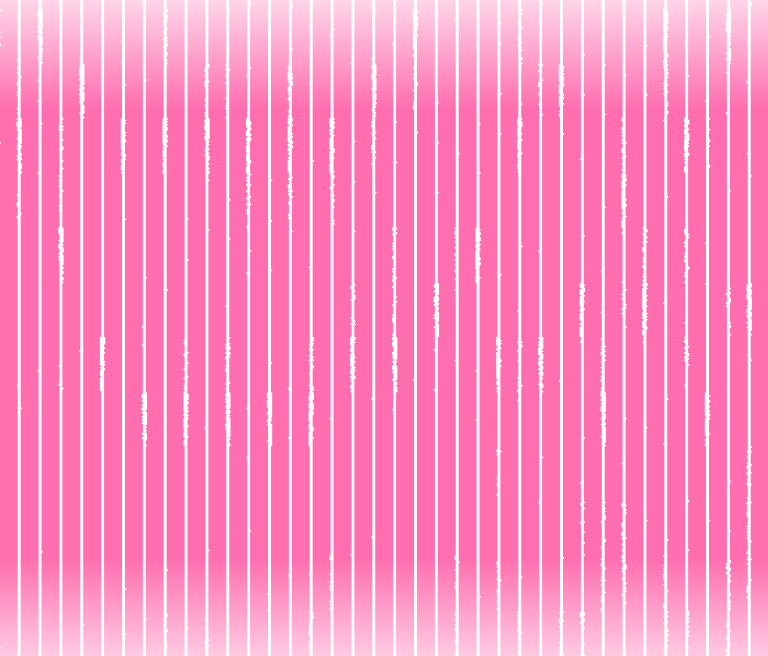
Give the GLSL for this pattern, as a WebGL 1 fragment shader.

```glsl
precision highp float;
uniform vec2 u_resolution;

#define STRIPES 36.82
#define FIRST_OFFSET 0.42
#define LINE_WIDTH 0.14
#define FRINGE 0.06
#define ROWS 12.0
#define ROW_OFFSET 0.165
#define FLECKS 438.0
#define TOP_FADE vec2(0.168, 0.72)
#define BOTTOM_FADE vec2(0.150, 0.64)
#define PINK vec3(1.0, 0.43, 0.685)
#define WHITE vec3(1.0, 0.995, 1.0)

float hash(vec2 p) {
  return fract(sin(dot(p, vec2(12.9898, 78.233))) * 43758.5453);
}

float arc(float n, float peak, float top, float fall) {
  return top - (n - peak) * (n - peak) / fall;
}

// Row, counted from the top, in which stripe n is most worn
float wornRow(float n) {
  bool odd = mod(n, 2.0) > 0.5;
  if (odd && n < 22.0) return arc(n, 10.0, 2.9, 30.0);
  if (odd && n < 32.0) return arc(n, 24.0, 6.9, 8.0);
  if (odd) return 7.5 - (n - 33.0);
  if (n < 27.0) return arc(n, 9.0, 7.9, n < 9.0 ? 15.0 : 45.0);
  return 7.9 - 1.3 * (n - 28.0);
}

// Extra width on the left and right of stripe n at one fleck
vec2 fleckWidth(float n, float fleck) {
  float rowPos = (1.0 - (fleck + 0.5) / FLECKS) * ROWS - ROW_OFFSET;
  float row = floor(rowPos);
  float along = rowPos - row;
  vec2 cell = vec2(n, row);
  float gap = abs(row - floor(wornRow(n)));
  float chance = gap < 0.5 ? 1.0 : 0.0;

  // Sparse wear next to the main patch, at the ends and on the right
  float stray = hash(cell + 3.7);
  if (gap > 0.5 && gap < 1.5 && stray < 0.25) chance = 0.35;
  float limit = n > 22.0 ? 0.22 : 0.03;
  if (row < 1.0 || row > 9.0) limit += 0.08;
  if (gap > 1.5 && stray < limit) chance = 0.3;

  // One side is nearly solid, the other thins out down the row
  vec2 density = vec2(0.95 - 0.3 * along, 0.6 * (1.0 - along));
  if (hash(cell + 9.1) > 0.6) density = density.yx;
  vec2 dice = vec2(hash(vec2(n, fleck)), hash(vec2(n + 51.3, fleck)));
  return FRINGE * step(dice, density * chance);
}

void main() {
  vec2 uv = gl_FragCoord.xy / u_resolution;

  // Pale fades at the top and bottom
  float fade = max(TOP_FADE.y * (1.0 - (1.0 - uv.y) / TOP_FADE.x),
                   BOTTOM_FADE.y * (1.0 - uv.y / BOTTOM_FADE.x));
  vec3 color = mix(PINK, WHITE, max(fade, 0.0));

  // Stripe index and distance from its centre
  float u = uv.x * STRIPES - FIRST_OFFSET;
  float n = floor(u);
  float d = u - n - 0.5;

  // Ragged edges, blended across fleck boundaries
  float f = uv.y * FLECKS;
  float edge = floor(f + 0.5);
  float blend = clamp((f - edge) * u_resolution.y / FLECKS + 0.5, 0.0, 1.0);
  vec2 extra = mix(fleckWidth(n, edge - 1.0), fleckWidth(n, edge), blend);

  // Share of the pixel covered by the line
  float pixel = STRIPES / u_resolution.x;
  float right = min(d + 0.5 * pixel, 0.5 * LINE_WIDTH + extra.y);
  float left = max(d - 0.5 * pixel, -0.5 * LINE_WIDTH - extra.x);
  float cover = clamp((right - left) / pixel, 0.0, 1.0);

  gl_FragColor = vec4(mix(color, WHITE, cover), 1.0);
}
```
